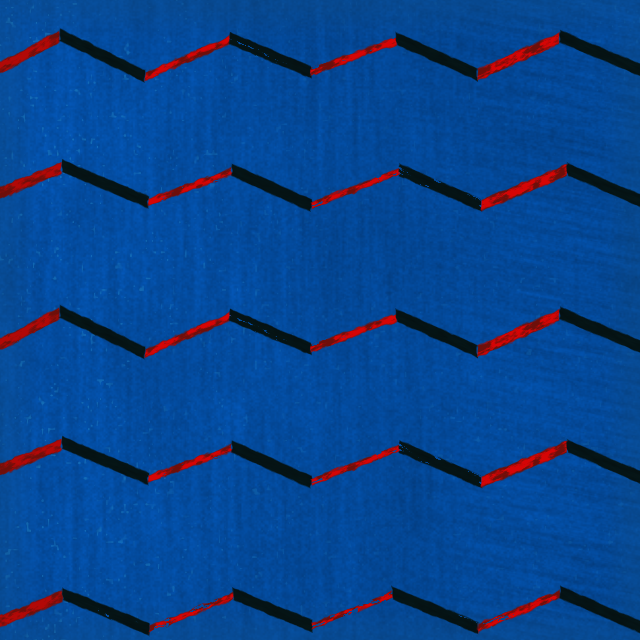
Give the GLSL for this pattern, as a Shadertoy shader.

```glsl
const int ROWS = 5;
const int LAST_SEGMENT = 6;
const float TOP_ROW = 0.913;       // centre line of the top zigzag
const float PAIR_PITCH = 0.4323;   // distance between pairs of rows
const float PAIR_GAP = 0.204;      // distance inside a pair
const float FIRST_PEAK = 0.1;
const float HALF_PERIOD = 0.13;
const float AMPLITUDE = 0.0285;
const vec2 JITTER = vec2(0.014, 0.010);
const float BLACK_HALF = 0.0088;
const vec2 RED_HALF = vec2(0.0046, 0.0086);  // worn, full
const float BLACK_ROUGH = 0.003;
const float RED_ROUGH = 0.006;

const vec3 BLUE = vec3(0.012, 0.282, 0.595);
const vec3 PALE_BLUE = vec3(0.10, 0.47, 0.74);
const vec3 BLACK = vec3(0.02, 0.075, 0.08);
const vec3 DARK_RED = vec3(0.43, 0.06, 0.04);
const vec3 BRIGHT_RED = vec3(0.84, 0.02, 0.02);

float hash(vec2 p) {
    return fract(sin(dot(p, vec2(127.1, 311.7))) * 43758.5453);
}

float noise(vec2 p) {
    vec2 i = floor(p), f = fract(p);
    f = f * f * (3.0 - 2.0 * f);
    return mix(mix(hash(i), hash(i + vec2(1, 0)), f.x),
               mix(hash(i + vec2(0, 1)), hash(i + vec2(1, 1)), f.x), f.y);
}

float fbm(vec2 p) {
    return 0.55 * noise(p) + 0.3 * noise(p * 2.1 + 7.3) + 0.15 * noise(p * 4.3 + 3.1);
}

// Mottled paint: grain, vertical streaks at left, slanted brushing at right
vec3 paint(vec2 uv) {
    float grain = noise(uv * 330.0) + noise(uv * 190.0 + 31.0) - 1.0;
    float cloud = fbm(uv * 5.0) - 0.5;
    float streak = fbm(uv * vec2(110.0, 9.0)) - 0.5;
    float brush = fbm(vec2(uv.x * 12.0, (uv.y + 0.2 * uv.x) * 140.0)) - 0.5;
    float left = 1.0 - smoothstep(0.0, 0.55, uv.x);
    float right = smoothstep(0.5, 0.9, uv.x);
    float tone = 1.0 + 0.10 * grain + 0.12 * cloud + 0.08 * left
               + 0.20 * streak * (1.0 - 0.8 * right) + 0.24 * brush * right;
    vec3 color = BLUE * tone;

    // Pale flecks where the paint is thin
    float density = 0.3 + 0.7 * left + 0.5 * cloud;
    float fleck = smoothstep(0.78, 0.98, noise(uv * vec2(210.0, 170.0) + 11.0));
    fleck *= smoothstep(0.35, 0.7, noise(uv * 60.0 + 5.0));
    color = mix(color, PALE_BLUE, 0.75 * fleck * clamp(density, 0.0, 1.0));

    // Faded rim
    vec2 rim = min(uv, 1.0 - uv);
    float fade = 1.0 - smoothstep(0.0, 0.07, min(rim.x, rim.y));
    return mix(color, vec3(0.06, 0.30, 0.53), 0.35 * fade);
}

// Even vertices are peaks, odd ones valleys
vec2 vertex(float k, float row, float seed) {
    float side = mod(k, 2.0) < 0.5 ? 1.0 : -1.0;
    float base = TOP_ROW - PAIR_PITCH * floor(row / 2.0) - PAIR_GAP * mod(row, 2.0);
    vec2 offset = vec2(hash(vec2(k, seed)), hash(vec2(k + 20.0, seed))) - 0.5;
    return vec2(FIRST_PEAK + k * HALF_PERIOD, base + side * AMPLITUDE) + offset * JITTER;
}

// One stroke with upright ends: colour and coverage
vec4 stroke(vec2 uv, float k, float row, float px) {
    float seed = row < 3.5 ? mod(row, 2.0) : 4.0;
    vec2 a = vertex(k, row, seed), b = vertex(k + 1.0, row, seed);
    vec2 span = b - a;
    float t = (uv.x - a.x) / span.x;
    bool red = mod(k, 2.0) > 0.5;
    float dy = uv.y - mix(a.y, b.y, t) + (red ? 0.003 * t : 0.0);
    float across = dy * span.x / length(span);

    // Outer red strokes are full, inner and bottom ones worn
    float column = (k + 1.0) * 0.5;
    float luck = hash(vec2(k + 40.0, seed + 9.0));
    float fullness = 0.55 + 0.45 * cos(6.2832 * (column + 0.2) / 3.4);
    fullness = clamp(fullness + 0.3 * (luck - 0.5) - (row > 3.5 ? 0.2 * column : 0.0), 0.0, 1.0);
    float halfWidth = red ? mix(RED_HALF.x, RED_HALF.y, fullness) : BLACK_HALF;
    float wear = red ? 0.9 - 0.7 * fullness : 0.75 * luck;

    vec2 local = vec2(uv.x, dy) + vec2(seed * 1.7, k * 0.31);
    float edge = fbm(local * vec2(95.0, 130.0)) - 0.5;
    float d = abs(across) - halfWidth + edge * (red ? RED_ROUGH : BLACK_ROUGH);
    float ends = max(a.x - uv.x, uv.x - b.x) + 0.004 * (noise(local * 160.0) - 0.5);
    float cover = 1.0 - smoothstep(-px, px, max(d, ends));

    // Dry streaks let the ground show
    float dry = fbm(local * vec2(65.0, 210.0) + 17.0);
    float limit = mix(0.95, 0.62, wear);
    cover *= 1.0 - smoothstep(limit - 0.04, limit + 0.04, dry);

    float bright = smoothstep(0.30, 0.62, fbm(local * vec2(80.0, 150.0) + 4.0));
    bright *= 1.0 - 0.5 * smoothstep(-0.003, 0.0, d);
    bright *= column < 0.5 ? 0.65 : 1.0;
    vec3 ink = red ? mix(DARK_RED, BRIGHT_RED, bright) : BLACK * (0.8 + 0.4 * dry);
    return vec4(ink, cover);
}

void mainImage(out vec4 fragColor, in vec2 fragCoord) {
    vec2 uv = fragCoord / iResolution.xy;
    float px = 1.0 / iResolution.y;
    vec3 color = paint(uv);
    for (int row = 0; row < ROWS; row++) {
        for (int k = -1; k <= LAST_SEGMENT; k++) {
            vec4 ink = stroke(uv, float(k), float(row), px);
            color = mix(color, ink.rgb, ink.a);
        }
    }
    fragColor = vec4(color, 1.0);
}
```
